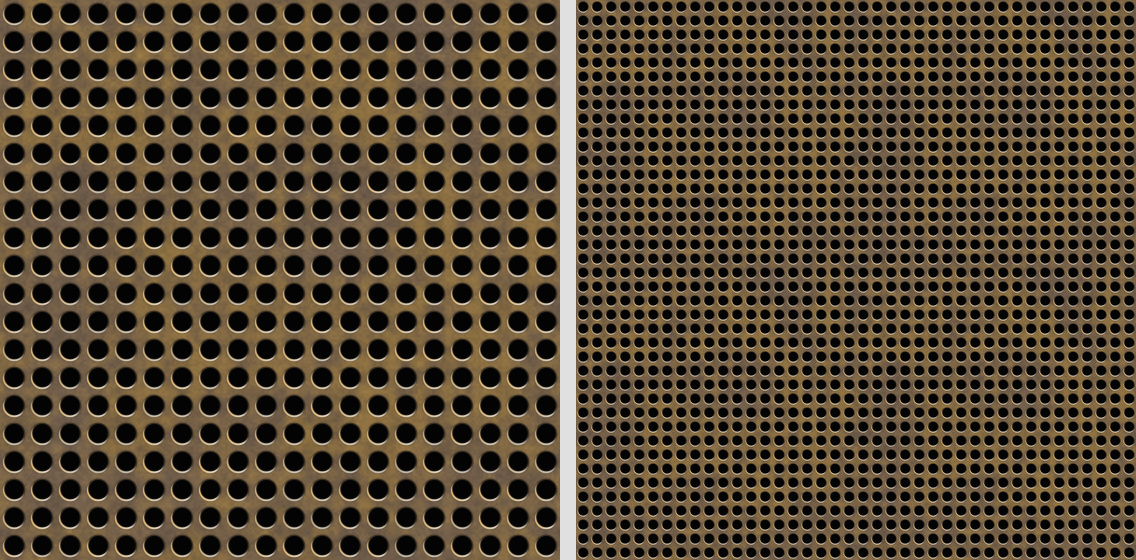
Left, the tile; right, the same tile 2 across and 2 down.
Reproduce this texture procedurally as a Shadertoy shader.

```glsl
// Aged brass sheet punched with a square grid of round holes.
// Each hole is an outer bevel circle and a slightly shifted dark bore;
// periodic value noise adds gold and grey tarnish that tiles seamlessly.

const float HOLES = 20.0;            // holes across and down
const float BEVEL_RADIUS = 0.402;    // radii in units of one cell
const float BORE_RADIUS = 0.362;
const float PIT_RADIUS = 0.305;
const vec2 BORE_SHIFT = vec2(0.014, 0.026);
const vec2 LIT_SIDE = vec2(-0.51, -0.86);

const vec3 GOLD = vec3(0.54, 0.43, 0.25);
const vec3 TARNISH = vec3(0.44, 0.365, 0.295);
const vec3 SHADE = vec3(0.27, 0.22, 0.15);
const vec3 WALL = vec3(0.16, 0.135, 0.10);
const vec3 PIT = vec3(0.012, 0.012, 0.014);
const vec3 WARM_GLINT = vec3(0.80, 0.66, 0.42);
const vec3 PALE_GLINT = vec3(0.86, 0.83, 0.78);

float hash(vec2 p) {
    return fract(sin(dot(p, vec2(127.1, 311.7))) * 43758.5453);
}

// Value noise that wraps after a whole number of lattice cells.
float tileNoise(vec2 uv, float period, float seed) {
    vec2 p = uv * period;
    vec2 i = floor(p);
    vec2 f = fract(p);
    f = f * f * (3.0 - 2.0 * f);
    vec2 a = mod(i, period) + seed;
    vec2 b = mod(i + 1.0, period) + seed;
    return mix(mix(hash(a), hash(vec2(b.x, a.y)), f.x),
               mix(hash(vec2(a.x, b.y)), hash(b), f.x), f.y);
}

float tileFbm(vec2 uv, float period, float seed) {
    float sum = 0.0;
    float weight = 0.5;
    for (int k = 0; k < 5; k++) {
        sum += weight * tileNoise(uv, period, seed + float(k) * 17.0);
        period *= 2.0;
        weight *= 0.55;
    }
    return sum / 1.055;
}

// Coverage of a disc with an edge softened over one pixel.
float disc(float dist, float radius, float pixel) {
    return 1.0 - smoothstep(-pixel, pixel, dist - radius);
}

vec3 brass(vec2 uv) {
    float patches = tileFbm(uv, 9.0, 3.0);
    float mottle = tileFbm(uv, 40.0, 41.0);
    float grain = tileNoise(uv, 230.0, 71.0);
    float wear = smoothstep(0.30, 0.70, 0.6 * patches + 0.4 * mottle);
    float light = 1.0 + 0.22 * (mottle - 0.5) + 0.10 * (grain - 0.5);
    return mix(TARNISH, GOLD, wear) * light;
}

// Bevel lit from one side, warmer on the left than at the bottom.
vec3 bevel(vec2 dir, float variation) {
    float facing = dot(dir, LIT_SIDE);
    float warmth = clamp(0.15 - 0.7 * dir.x + 0.5 * (variation - 0.5), 0.0, 1.0);
    vec3 glint = mix(PALE_GLINT, WARM_GLINT, warmth);
    return mix(SHADE, glint * (0.88 + 0.2 * variation),
               smoothstep(-0.35, 0.6, facing));
}

void mainImage(out vec4 fragColor, in vec2 fragCoord) {
    vec2 uv = fragCoord / iResolution.xy;
    vec2 cell = floor(uv * HOLES);
    vec2 p = fract(uv * HOLES) - 0.5;
    float pixel = 0.7 * HOLES / min(iResolution.x, iResolution.y);

    float dist = length(p);
    vec2 dir = p / max(dist, 0.001);
    float boreDist = length(p - BORE_SHIFT);
    float variation = hash(cell + 5.0);

    // Sheet with a soft dark line around each hole
    vec3 color = brass(uv);
    color *= 1.0 - 0.22 * exp(-abs(dist - BEVEL_RADIUS) * 45.0);

    // Bright bevel
    color = mix(color, bevel(dir, variation), disc(dist, BEVEL_RADIUS, pixel));

    // Bore wall fading into the black pit
    float depth = smoothstep(BORE_RADIUS, PIT_RADIUS, boreDist);
    vec3 wall = WALL * (1.0 - 0.3 * dot(dir, LIT_SIDE));
    color = mix(color, mix(wall, PIT, depth), disc(boreDist, BORE_RADIUS, pixel));

    fragColor = vec4(color, 1.0);
}
```
